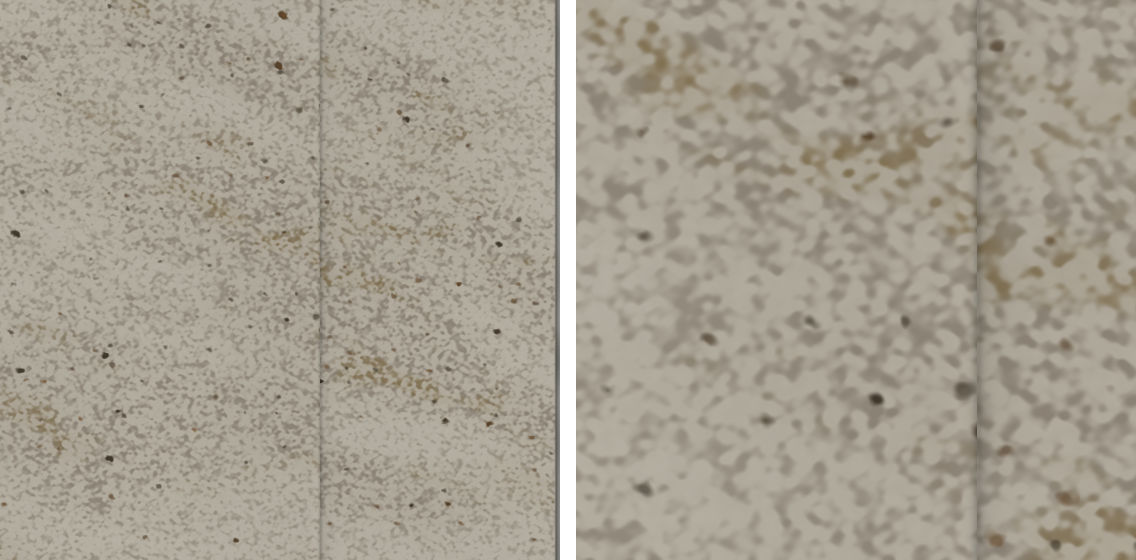
Left, the full canvas; right, a detail of the centre.
This texture is drawn by a three.js fragment shader. Its source:

```glsl
// Pale sandstone cladding: sloping beds of fine soft flecks, ochre stains
// and scattered dark pits, crossed by one upright joint and a dark right edge.
// Beds are stretched fbm, flecks are softly cut noise, pits are jittered cells.

varying vec2 vUv;

#define JOINT_X 0.572
#define EDGE_X 0.992
#define BED_ANGLE 0.27
#define BED_SCALE vec2(2.6, 10.0)
#define FLECK_SCALE vec2(125.0, 180.0)
#define FLECK_SOFTNESS 0.48
#define PIT_CHANCE 0.36
#define STONE vec3(0.702, 0.681, 0.631)
#define FLECK vec3(0.555, 0.522, 0.470)
#define OCHRE vec3(0.520, 0.462, 0.350)
#define PIT vec3(0.210, 0.175, 0.130)
#define RUST vec3(0.420, 0.265, 0.110)

float hash(vec2 p) {
  vec3 q = fract(p.xyx * 0.1031);
  q += dot(q, q.yzx + 33.33);
  return fract((q.x + q.y) * q.z);
}

float noise(vec2 p) {
  vec2 i = floor(p), f = fract(p);
  f = f * f * (3.0 - 2.0 * f);
  float low = mix(hash(i), hash(i + vec2(1.0, 0.0)), f.x);
  float high = mix(hash(i + vec2(0.0, 1.0)), hash(i + 1.0), f.x);
  return mix(low, high, f.y);
}

vec2 rotate(vec2 p, float angle) {
  float c = cos(angle), s = sin(angle);
  return vec2(c * p.x - s * p.y, s * p.x + c * p.y);
}

float fbm(vec2 p) {
  float sum = 0.0, weight = 0.5;
  for (int i = 0; i < 4; i++) {
    sum += weight * noise(p);
    p = rotate(p, 0.4) * 2.03 + 17.3;
    weight *= 0.5;
  }
  return sum / 0.9375;
}

// How densely flecked the bed is at a point, 0 to 1
float bedDensity(vec2 p) {
  return smoothstep(0.30, 0.70, fbm(rotate(p, BED_ANGLE) * BED_SCALE + 5.0));
}

// Fine flecks from two crossed layers of noise
float fleckMask(vec2 p, float density) {
  float coarse = noise(rotate(p, BED_ANGLE + 0.25) * FLECK_SCALE);
  float fine = noise(rotate(p, -0.55) * FLECK_SCALE * 1.2 + 31.0);
  float threshold = mix(0.43, 0.35, density);
  return smoothstep(threshold, threshold + FLECK_SOFTNESS, 0.56 * coarse + 0.44 * fine);
}

// One layer of pits, at most one in each cell; x is cover, y is rustiness
vec2 pitLayer(vec2 p, float cells, float chance, float size) {
  vec2 cell = floor(p * cells);
  vec2 seed = cell + cells * 3.0;
  vec2 centre = 0.25 + 0.5 * vec2(hash(seed + 11.0), hash(seed + 23.0));
  float density = bedDensity((cell + centre) / cells);
  float present = step(hash(seed), chance * (0.15 + 1.1 * density));
  vec2 d = rotate((fract(p * cells) - centre) / cells, hash(seed + 41.0) - 0.2);
  float dist = length(d * vec2(0.8, 1.15)) + 0.004 * (noise(p * 210.0) - 0.5);
  float radius = size * mix(0.5, 1.25, hash(seed + 53.0));
  float cover = 1.0 - smoothstep(radius - 0.0026, radius + 0.0026, dist);
  return vec2(cover * present, hash(seed + 67.0));
}

void main() {
  // Each slab takes its own piece of stone
  float slab = step(JOINT_X, vUv.x);
  vec2 p = vUv + slab * vec2(2.7, 1.4) + 1.0;

  // Stone body with faint cloudiness and grain
  float density = bedDensity(p);
  float grain = noise(rotate(p, 0.8) * 190.0) - 0.5;
  vec3 color = STONE * (1.0 + 0.04 * (fbm(p * 4.0) - 0.5) + 0.022 * grain);
  color -= vec3(0.014, 0.018, 0.020) * density;

  // Flecks, turning ochre in stained patches
  float stain = smoothstep(0.52, 0.74, fbm(rotate(p, BED_ANGLE) * vec2(9.0, 20.0) + 60.0));
  stain *= density;
  float fleck = fleckMask(p, density) * (0.75 + 0.35 * density);
  color = mix(color, mix(FLECK, OCHRE, stain), fleck);
  color = mix(color, OCHRE, 0.12 * stain);

  // Pits, a few large and more small
  for (int i = 0; i < 2; i++) {
    float small = float(i);
    vec2 pit = pitLayer(p, mix(13.0, 33.0, small), PIT_CHANCE * mix(0.5, 0.42, small),
                        mix(0.0058, 0.0036, small));
    vec3 pitColor = mix(PIT, RUST, smoothstep(0.35, 0.9, pit.y) * (0.4 + 0.6 * noise(p * 150.0)));
    color = mix(color, pitColor, pit.x * mix(0.9, 0.6, small));
  }

  // Joint: soft dark line, shadow on its right, faint light on its left
  float x = vUv.x - JOINT_X;
  float line = exp(-pow(x / 0.0032, 2.0));
  float shadow = smoothstep(-0.002, 0.002, x) * exp(-max(x, 0.0) * 100.0);
  float lip = exp(-pow((x + 0.009) / 0.005, 2.0));
  color *= 1.0 - 0.14 * line - 0.10 * shadow + 0.015 * lip;

  // Right edge: dark gap, then a strip of grey beyond it
  float beyond = smoothstep(EDGE_X - 0.003, EDGE_X + 0.002, vUv.x);
  float outward = smoothstep(EDGE_X, 1.0, vUv.x);
  vec3 strip = mix(vec3(0.36, 0.35, 0.33), vec3(0.53, 0.53, 0.52), outward);
  strip *= 0.88 + 0.24 * noise(vec2(3.0, vUv.y * 14.0));
  gl_FragColor = vec4(mix(color, strip, beyond), 1.0);
}
```
